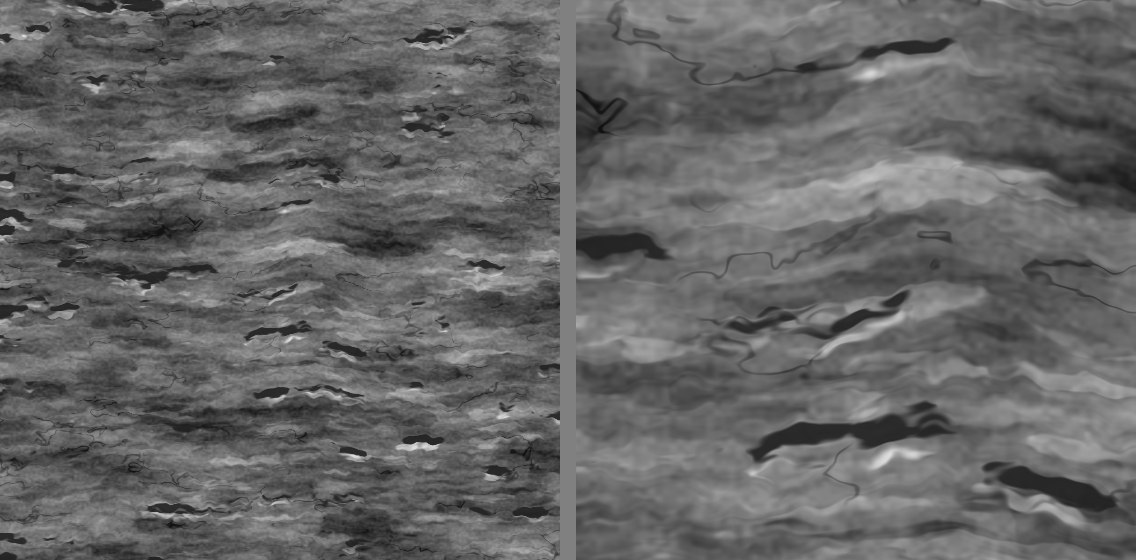
Left, the full canvas; right, a detail of the centre.
Give the GLSL for this texture, as a WebGL 2 fragment shader.

```glsl
#version 300 es
precision highp float;

uniform vec2 u_resolution;
out vec4 fragColor;

// Tones
const float BASE_TONE = 0.408;
const float PLATE_CONTRAST = 0.46;
const float FIBRE_CONTRAST = 0.30;
const float GRAIN_CONTRAST = 0.07;
const float STAIN_DEPTH = 0.095;
const float CRACK_DEPTH = 0.13;
const float FLAKE_LIGHT = 0.15;
const float LIP_LIGHT = 0.30;
const float PIT_TONE = 0.13;

// Cells across the canvas; beds are much longer than they are tall
const vec2 PLATE_SCALE = vec2(6.0, 27.0);
const vec2 STAIN_SCALE = vec2(4.5, 23.0);
const vec2 FIBRE_SCALE = vec2(22.0, 105.0);
const vec2 FLAKE_SCALE = vec2(8.0, 46.0);
const vec2 PIT_SCALE = vec2(8.0, 38.0);
const vec2 CRACK_SCALE = vec2(9.0, 30.0);
const float GRAIN_SCALE = 230.0;

const float PLATE_LEVELS = 9.0;
const float FOLD_HEIGHT = 0.045;
const float RAGGEDNESS = 0.007;
const vec2 LIP_OFFSET = vec2(0.006, 0.012);
const vec2 LACUNARITY = vec2(2.4, 1.9); // finer octaves become rounder

float hash(vec2 cell) {
    vec3 q = fract(cell.xyx * vec3(0.1031, 0.1030, 0.0973));
    q += dot(q, q.yzx + 33.33);
    return fract((q.x + q.y) * q.z);
}

float valueNoise(vec2 p) {
    vec2 cell = floor(p);
    vec2 f = fract(p);
    f = f * f * (3.0 - 2.0 * f);
    float low = mix(hash(cell), hash(cell + vec2(1.0, 0.0)), f.x);
    float high = mix(hash(cell + vec2(0.0, 1.0)), hash(cell + 1.0), f.x);
    return mix(low, high, f.y);
}

float fbm(vec2 p, int octaves) {
    float sum = 0.0;
    float total = 0.0;
    float weight = 1.0;
    for (int i = 0; i < octaves; i++) {
        sum += weight * valueNoise(p);
        total += weight;
        weight *= 0.53;
        p = p * LACUNARITY + vec2(17.3, 9.7);
    }
    return sum / total;
}

// Bend the beds gently, then fray their edges
vec2 foldBeds(vec2 p) {
    p.y += FOLD_HEIGHT * (fbm(p * vec2(3.5, 3.0) + 5.0, 2) - 0.5);
    vec2 fray = vec2(valueNoise(p * 65.0 + 31.0), valueNoise(p * 75.0 + 83.0));
    return p + RAGGEDNESS * (fray - 0.5) * vec2(2.0, 1.0);
}

// Flat steps with short slopes between them
float terrace(float height) {
    float s = height * PLATE_LEVELS;
    return (floor(s) + smoothstep(0.55, 1.0, fract(s))) / PLATE_LEVELS;
}

float pitField(vec2 p) {
    return fbm(p * PIT_SCALE + 61.0, 4);
}

void main() {
    vec2 uv = gl_FragCoord.xy / u_resolution.y;
    vec2 p = foldBeds(uv);
    float roughness = smoothstep(0.3, 0.7, fbm(p * vec2(5.0, 9.0) + 140.0, 2));

    // Layered plates, fibres and grain
    float tone = BASE_TONE;
    tone += PLATE_CONTRAST * (terrace(fbm(p * PLATE_SCALE, 4)) - 0.5);
    tone += FIBRE_CONTRAST * (fbm(p * FIBRE_SCALE + 23.0, 3) - 0.5);
    tone += GRAIN_CONTRAST * (valueNoise(uv * GRAIN_SCALE) - 0.5);

    // Broad dark stains
    float stain = smoothstep(0.57, 0.63, fbm(p * STAIN_SCALE + 47.0, 4));
    tone -= STAIN_DEPTH * stain;

    // Thin cracks along contours of a noise field
    float contour = abs(fbm(p * CRACK_SCALE + 97.0, 4) - 0.5);
    float crackGate = smoothstep(0.48, 0.66, fbm(p * vec2(11.0, 24.0) + 71.0, 2));
    tone -= CRACK_DEPTH * crackGate * (1.0 - smoothstep(0.004, 0.03, contour));

    // Pale flakes
    float flake = smoothstep(0.63, 0.72, fbm(p * FLAKE_SCALE + 113.0, 4));
    tone += FLAKE_LIGHT * flake * mix(0.5, 1.0, roughness);

    // Deep pits with a bright broken lip on one side
    float threshold = mix(0.79, 0.67, roughness);
    float pit = smoothstep(threshold, threshold + 0.06, pitField(p));
    float lip = smoothstep(threshold, threshold + 0.07, pitField(p + LIP_OFFSET));
    float lipBreak = smoothstep(0.3, 0.65, fbm(p * vec2(30.0, 90.0) + 7.0, 2));
    tone += LIP_LIGHT * lip * lipBreak * (1.0 - pit);
    tone = mix(tone, PIT_TONE, pit * 0.9);

    fragColor = vec4(vec3(clamp(tone, 0.07, 0.86)), 1.0);
}
```
